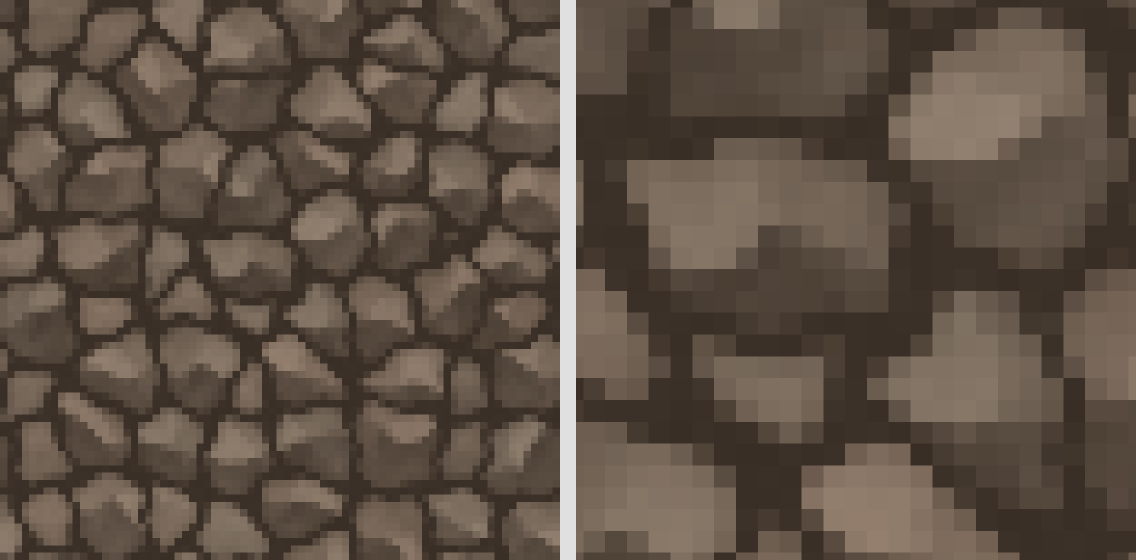
Left: the whole. Right: its middle third, enlarged.
Give the GLSL for this texture, as a Shadertoy shader.

```glsl
// Blocky brown cobblestones: faceted rocks and pebbles packed between dark joints.

#define BLOCKS 77.0        // square blocks across the canvas
#define STONES 8.0         // stone sites across the canvas
#define JITTER 0.74        // scatter of the sites
#define PEBBLE_SHARE 0.36  // part of the sites that stay small
#define PEBBLE_SHRINK 0.27 // how strongly neighbours squeeze a pebble
#define JOINT 0.062        // half width of the joints, in site spacings
#define ROUNDING 13.0      // higher gives sharper stone corners
#define GRAIN 0.045        // block to block variation
#define JOINT_COLOR vec3(0.230, 0.188, 0.153)
#define LIGHT_COLOR vec3(0.545, 0.475, 0.412)

const float TAU = 6.2831853;

vec3 hash3(vec2 p) {
    vec3 h = fract(p.xyx * vec3(0.1031, 0.1030, 0.0973));
    h += dot(h, h.yxz + 33.33);
    return fract((h.xxy + h.yzz) * h.zyx);
}

// Repeating random values for one site.
vec3 siteHash(vec2 cell, float salt) {
    return hash3(mod(cell, STONES) + 17.0 * salt + 3.0);
}

vec2 sitePosition(vec2 cell) {
    return cell + 0.5 + JITTER * (siteHash(cell, 1.0).xy - 0.5);
}

bool isPebble(vec2 cell) {
    return siteHash(cell, 2.0).x < PEBBLE_SHARE;
}

// Squared distance plus a penalty that shrinks pebbles.
float sitePower(vec2 p, vec2 cell) {
    vec2 q = p - sitePosition(cell);
    float size = siteHash(cell, 2.0).y;
    float penalty = isPebble(cell) ? PEBBLE_SHRINK + 0.1 * size : 0.1 * size;
    return dot(q, q) + penalty;
}

// Soft patches that repeat with the canvas.
float patches(vec2 uv) {
    vec2 a = TAU * uv;
    float n = sin(9.0 * a.x + 2.0 * sin(5.0 * a.y));
    n += sin(11.0 * a.y + 2.0 * sin(7.0 * a.x));
    n += sin(17.0 * a.x - 13.0 * a.y);
    return n / 3.0;
}

// Brightness of a stone: lit upper planes, a bent ridge, a shaded lower plane.
float facetTone(vec2 q, vec2 cell) {
    vec3 shape = siteHash(cell, 3.0);
    vec3 side = siteHash(cell, 4.0);
    float tint = 0.16 * (siteHash(cell, 5.0).x - 0.5);
    if (isPebble(cell))
        return 0.7 + 2.0 * tint + 0.14 * smoothstep(-0.1, 0.1, q.y);

    float angle = 1.5 * (shape.x - 0.5);
    q = mat2(cos(angle), sin(angle), -sin(angle), cos(angle)) * q;
    float bend = 1.3 * (shape.z - 0.5);
    float ridge = q.y + 0.2 * (shape.y - 0.5)
                + bend * (abs(q.x - 0.3 * (side.x - 0.5)) - 0.12);
    float lit = smoothstep(-0.06, 0.05, ridge);

    float turn = side.y > 0.5 ? 1.0 : -1.0;
    float flank = smoothstep(-0.07, 0.07, turn * q.x + 0.5 * q.y - 0.2 * side.z);
    float upper = 0.99 - 0.2 * flank - 0.12 * smoothstep(0.15, 0.6, ridge);
    float lower = 0.32 + 0.13 * flank + 0.1 * smoothstep(0.2, 0.5, -ridge);
    return mix(lower, upper, lit) + tint;
}

vec3 stoneColor(vec2 block) {
    vec2 uv = (block + 0.5) / BLOCKS;
    vec2 p = uv * STONES;
    p += 0.045 * sin(TAU * (uv.yx * vec2(13.0, 11.0) + uv * 5.0));
    vec2 base = floor(p);

    // Owner of this block.
    vec2 owner = base;
    float best = 1e5;
    for (int y = -2; y <= 2; y++)
    for (int x = -2; x <= 2; x++) {
        vec2 cell = base + vec2(x, y);
        float power = sitePower(p, cell);
        if (power < best) { best = power; owner = cell; }
    }

    // Distance to the joints, with rounded corners.
    vec2 center = sitePosition(owner);
    float sum = 0.0;
    for (int y = -2; y <= 2; y++)
    for (int x = -2; x <= 2; x++) {
        vec2 cell = base + vec2(x, y);
        if (cell == owner) continue;
        float gap = max(length(sitePosition(cell) - center), 0.05);
        sum += exp(-ROUNDING * (sitePower(p, cell) - best) / (2.0 * gap));
    }
    float edge = -log(max(sum, 1e-6)) / ROUNDING;

    // Facets, worn rims and grain.
    float soft = patches(uv);
    float grain = hash3(mod(block, BLOCKS) + 61.0).x - 0.5;
    float tone = facetTone(p - center, owner) + 0.06 * soft;
    tone *= mix(0.76, 1.0, smoothstep(JOINT, JOINT + 0.14, edge));
    float width = JOINT * (1.0 + 0.3 * soft);
    tone *= smoothstep(width - 0.035, width + 0.035, edge);
    tone += GRAIN * grain;

    vec3 color = mix(JOINT_COLOR, LIGHT_COLOR, clamp(tone, -0.05, 1.1));
    float warmth = siteHash(owner, 6.0).z - 0.5;
    return color + 0.014 * warmth * clamp(tone, 0.0, 1.0) * vec3(1.0, -0.4, -0.6);
}

void mainImage(out vec4 fragColor, in vec2 fragCoord) {
    // Four samples smooth the borders of the blocks.
    vec3 color = vec3(0.0);
    for (int i = 0; i < 4; i++) {
        vec2 offset = 0.5 * vec2(i % 2, i / 2) - 0.25;
        color += stoneColor(floor((fragCoord + offset) / iResolution.y * BLOCKS));
    }
    fragColor = vec4(color / 4.0, 1.0);
}
```
